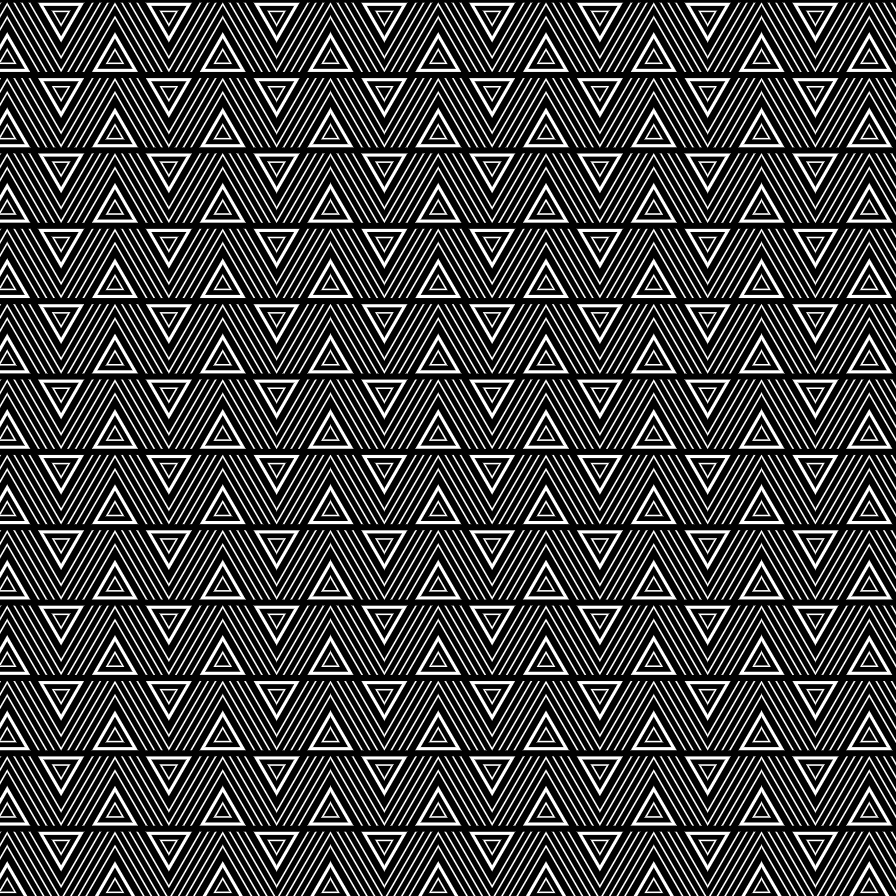
A Shadertoy shader for this pattern:

```glsl
// White line art on black: bands of nested triangles, alternately upright and
// inverted, with parallel diagonal stripes filling the space between them.
// Each band is folded by its symmetries so one triangle and its stripes suffice.

// Signed distance to an upright equilateral triangle with mitred corners.
float triangle(vec2 p, float inradius) {
    return max(abs(p.x) * 0.8660254 + p.y * 0.5, -p.y) - inradius;
}

// Stroke of the given width lying just inside a shape's edge.
float innerStroke(float d, float width) {
    return abs(d + 0.5 * width) - 0.5 * width;
}

void mainImage(out vec4 fragColor, in vec2 fragCoord) {
    // One unit is one column; rows are 0.6994 units apart.
    float pixel = 8.315 / iResolution.y;
    vec2 p = fragCoord * pixel - vec2(0.067, 0.275);
    float rowPitch = 0.6994;
    float y = p.y - rowPitch * round(p.y / rowPitch);

    // Mirror about the upright axis, then half-turn the inverted side onto it.
    vec2 q = vec2(abs(p.x - round(p.x)), y);
    float slant = 0.8660254 * (q.x - 0.25) + 0.5 * q.y;
    if (slant > 0.0) q = vec2(0.5 - q.x, -q.y);
    slant = -abs(slant);

    // Five stripes between neighbouring triangles, clipped to the band.
    float spacing = 0.0613;
    float stripe = clamp(round(slant / spacing), -2.0, 0.0);
    float d = abs(slant - spacing * stripe) - 0.0071;
    d = max(d, abs(y) - 0.321);

    // Heavy outer triangle with a thin concentric one inside.
    vec2 t = q - vec2(0.0, -0.198);
    d = min(d, innerStroke(triangle(t, 0.123), 0.029));
    d = min(d, innerStroke(triangle(t, 0.050), 0.0144));

    float ink = clamp(0.5 - d / pixel, 0.0, 1.0);
    fragColor = vec4(vec3(mix(0.005, 1.0, ink)), 1.0);
}
```
